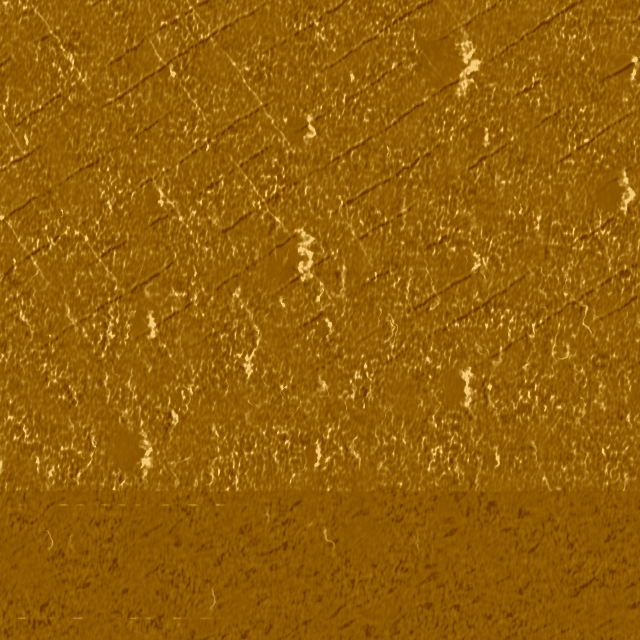
This texture is drawn by a Shadertoy shader. Its source:

```glsl
const float BAND_TOP = 0.233;
const int BUMP_COUNT = 34;

float hash(vec2 p) {
    vec3 q = fract(p.xyx * vec3(0.1031, 0.1030, 0.0973));
    q += dot(q, q.yzx + 33.33);
    return fract((q.x + q.y) * q.z);
}

vec2 gradient(vec2 cell) {
    float a = 6.2832 * hash(cell);
    return vec2(cos(a), sin(a));
}

// Gradient noise, roughly -1 to 1
float noise(vec2 p) {
    vec2 i = floor(p), f = p - i;
    vec2 u = f * f * f * (f * (f * 6.0 - 15.0) + 10.0);
    vec2 e = vec2(1.0, 0.0);
    float low = mix(dot(gradient(i), f), dot(gradient(i + e), f - e), u.x);
    float high = mix(dot(gradient(i + e.yx), f - e.yx),
                     dot(gradient(i + e.xx), f - e.xx), u.x);
    return 2.0 * mix(low, high, u.y);
}

vec2 warp(vec2 p, float scale) {
    return vec2(noise(p * scale), noise(p * scale + 40.0));
}

vec2 turn(vec2 p, float angle) {
    float c = cos(angle), s = sin(angle);
    return vec2(c * p.x + s * p.y, c * p.y - s * p.x);
}

// Broken parallel scratches with jittered spacing
float scratches(vec2 p, float angle, float spacing, float width, float seed) {
    vec2 q = turn(p, angle);
    q.y += 0.0022 * noise(p * 50.0);
    float across = q.y / spacing + 0.06 * noise(vec2(q.x * 6.0, seed));
    float id = floor(across);
    float offset = (across - id - 0.25 - 0.5 * hash(vec2(id + 50.0, seed))) * spacing;
    float broken = smoothstep(-0.6, 0.4, noise(vec2(q.x * 11.0, id * 7.3 + seed)));
    return exp(-offset * offset / (width * width)) * broken;
}

// Jagged upright ridges, lit on their right side only
float ridges(vec2 p, vec2 scale, float width, float seed) {
    vec2 q = (p + 0.006 * warp(p, 42.0) + 0.0025 * warp(p, 130.0)) * scale + seed;
    float n = noise(q);
    float lit = smoothstep(0.05, 0.3, n - noise(q + vec2(0.2, 0.0)));
    float patches = smoothstep(-0.2, 0.5, noise(p * 17.0 + seed));
    return (1.0 - smoothstep(0.0, width, abs(n))) * lit * patches;
}

// x: bright right-hand rim, y: smooth interior
vec2 bump(vec2 p, vec2 center, float radius) {
    vec2 q = (p - center) / radius * vec2(1.0, 0.75);
    q += 0.2 * warp(p, 55.0) + 0.12 * warp(p, 140.0);
    float d = max(length(q), 0.01);
    float side = q.x / d;
    float rim = 1.0 - smoothstep(0.1, 0.36, abs(d - 1.0));
    return vec2(rim * smoothstep(0.4, 0.85, side), 1.0 - smoothstep(0.65, 1.0, d));
}

// Dashed horizontal scan line
float scanLine(vec2 p, float y, float endX) {
    float dash = smoothstep(0.0, 0.5, noise(vec2(p.x * 45.0, y * 90.0)));
    return exp(-pow((p.y - y) / 0.0016, 2.0)) * dash * (1.0 - smoothstep(endX - 0.1, endX, p.x));
}

// Tone 0 to 6 through the amber ramp
vec3 amber(float tone) {
    vec3 c = mix(vec3(0.42, 0.21, 0.0), vec3(0.53, 0.32, 0.0), clamp(tone, 0.0, 1.0));
    c = mix(c, vec3(0.58, 0.37, 0.01), clamp(tone - 1.0, 0.0, 1.0));
    c = mix(c, vec3(0.62, 0.42, 0.05), clamp(tone - 2.0, 0.0, 1.0));
    c = mix(c, vec3(0.71, 0.51, 0.15), clamp(tone - 3.0, 0.0, 1.0));
    c = mix(c, vec3(0.81, 0.62, 0.26), clamp(tone - 4.0, 0.0, 1.0));
    return mix(c, vec3(0.96, 0.80, 0.46), clamp(tone - 5.0, 0.0, 1.0));
}

void mainImage(out vec4 fragColor, in vec2 fragCoord) {
    vec2 p = fragCoord / iResolution.y;

    // Upright grain, stronger in some patches
    vec2 leaning = vec2(p.x - 0.12 * p.y, p.y);
    float grain = 1.2 * noise(leaning * vec2(125.0, 62.0))
                + 1.5 * noise(leaning * vec2(230.0, 125.0) + 70.0);
    grain *= 1.0 + 0.5 * noise(p * 15.0 + 31.0);

    // Scattered bumps, from large to small
    vec2 bumps = vec2(0.0);
    for (int i = 0; i < BUMP_COUNT; i++) {
        float k = float(i);
        vec2 spot = fract(vec2(0.69, 0.92) + k * vec2(0.7549, 0.5698));
        vec2 center = vec2(spot.x, mix(BAND_TOP + 0.02, 0.96, spot.y));
        bumps = max(bumps, bump(p, center, 0.043 / (1.0 + 0.2 * k)));
    }

    // Rough upper field
    float scratchFade = smoothstep(0.3, 0.6, p.y);
    float roughness = 1.0 - 0.7 * smoothstep(0.5, 0.8, p.y);
    float field = 1.95 + (grain + 0.2 * grain * grain) * (1.0 - 0.75 * bumps.y) - 0.5 * bumps.y;
    field += 0.35 * noise(p * 22.0 + 9.0);
    vec2 shade = p + vec2(0.008, 0.0);
    field += 3.3 * roughness * ridges(p, vec2(30.0, 15.0), 0.3, 11.0);
    field += 2.6 * roughness * ridges(p, vec2(44.0, 24.0), 0.3, 57.0);
    field -= 1.0 * roughness * ridges(shade, vec2(30.0, 15.0), 0.4, 11.0);
    field += 1.2 * scratchFade * scratches(p, 0.57, 0.065, 0.0022, 3.0);
    field -= 1.9 * scratchFade * scratches(p + vec2(0.0, 0.006), 0.57, 0.065, 0.0024, 3.0);
    field += 2.4 * scratchFade * (1.0 - smoothstep(0.45, 0.9, p.x))
           * scratches(p, -0.96, 0.11, 0.0022, 9.0);
    field += bumps.x * (3.6 + 2.0 * noise(p * 120.0));

    // Calm lower band with dark diagonal streaks
    float streak = noise(turn(p, 0.6) * vec2(30.0, 75.0));
    float band = 1.55 + 0.5 * grain + 0.4 * streak - 1.3 * smoothstep(0.3, 0.9, streak);
    band += 2.8 * (scanLine(p, 0.211, 0.42) + scanLine(p, 0.034, 0.38));
    band += 3.0 * smoothstep(0.3, 0.6, noise(p * 9.0 + 5.0)) * ridges(p, vec2(30.0, 15.0), 0.25, 23.0);

    float edge = BAND_TOP + 0.0015 * noise(vec2(p.x * 40.0, 2.5));
    float tone = mix(band, field, smoothstep(edge - 0.0015, edge + 0.0015, p.y));
    fragColor = vec4(amber(tone), 1.0);
}
```
